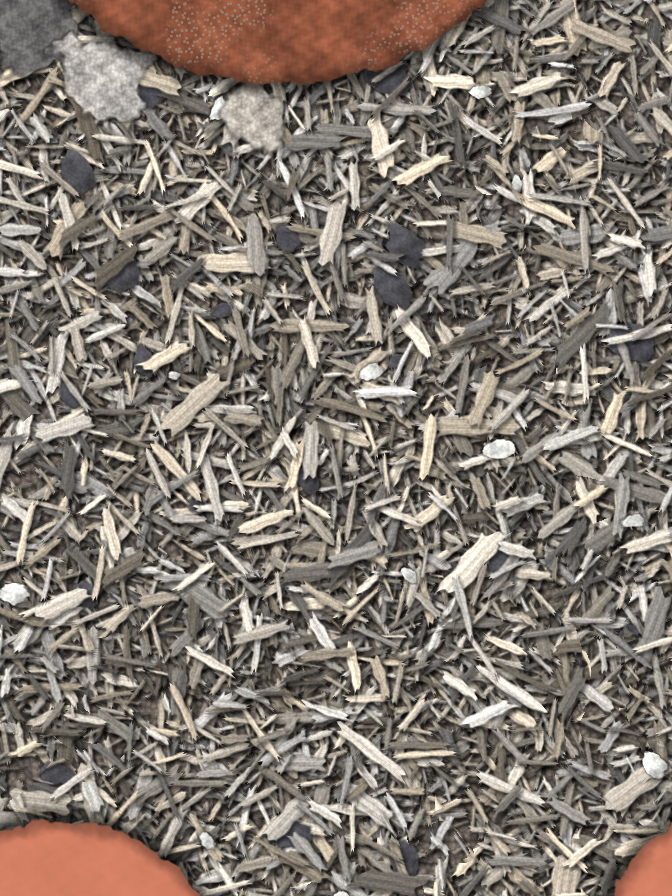
A Shadertoy shader for this texture:

```glsl
// Draws weathered wood-chip mulch with pebbles, pale crust and terracotta pot rims.

const float SOFT = 0.0022;
const vec2 LIGHT = vec2(-0.6, 0.8);
const vec3 SOIL = vec3(0.30, 0.265, 0.24);
const vec3 GREY_WOOD = vec3(1.0, 0.985, 0.965);
const vec3 TAN_WOOD = vec3(1.08, 0.98, 0.83);
const vec3 SLATE = vec3(0.23, 0.23, 0.25);
const vec3 PERLITE = vec3(0.86, 0.86, 0.84);
const vec3 CLAY = vec3(0.83, 0.50, 0.39);
const vec3 DIRTY_CLAY = vec3(0.56, 0.33, 0.24);

vec4 hash4(vec2 p) {
    vec4 q = fract(p.xyxy * vec4(0.1031, 0.1030, 0.0973, 0.1099));
    q += dot(q, q.wzxy + 33.33);
    return fract((q.xxyz + q.yzzw) * q.zywx);
}

mat2 turn(float a) {
    return mat2(cos(a), -sin(a), sin(a), cos(a));
}

float cover(float d) {
    return smoothstep(SOFT, -SOFT, d);
}

// Distance to the nearest scattered point.
float cellular(vec2 p) {
    vec2 id = floor(p);
    float nearest = 2.0;
    for (int k = 0; k < 9; k++) {
        vec2 cell = id + vec2(k % 3 - 1, k / 3 - 1);
        nearest = min(nearest, length(cell + hash4(cell).xy - p));
    }
    return nearest;
}

// Layered sines, about -1 to 1.
float waves(vec2 p) {
    float sum = 0.0, amp = 0.55;
    for (int k = 0; k < 4; k++) {
        sum += amp * sin(p.x + 1.6 * sin(p.y + float(k)));
        p = turn(1.1) * p * 1.9;
        amp *= 0.55;
    }
    return sum;
}

// Splinter with slanted, ragged, tapering ends.
float chipDistance(vec2 q, vec2 size, vec4 r) {
    q.y += (r.x - 0.5) * 0.12 * q.x * q.x / size.x;
    q.x += (r.y - 0.5) * 2.0 * q.y;
    float ragged = 0.07 * size.x * sin(5.0 * q.y / size.y + 40.0 * r.z);
    float taper = 1.0 - 0.75 * r.w * smoothstep(0.1, 1.0, abs(q.x / size.x + r.x - 0.5));
    taper += 0.12 * sin(7.0 * q.x / size.x + 30.0 * r.y);
    return max(abs(q.x) + ragged - size.x, abs(q.y) - size.y * taper);
}

vec3 layChips(vec3 col, vec2 p, float cellSize, float density, float bright, float seed) {
    vec2 id = floor(p / cellSize);
    for (int k = 0; k < 9; k++) {
        vec2 cell = id + vec2(k % 3 - 1, k / 3 - 1);
        vec4 r = hash4(cell + seed * 17.3 + 5.0);
        vec4 s = hash4(cell + seed * 31.7 + 90.0);
        if (s.x > density) continue;
        vec2 size = cellSize * mix(0.34, 0.82, r.z) * vec2(1.0, mix(0.10, 0.34, s.y * s.y));
        vec2 local = p - (cell + r.xy) * cellSize;
        mat2 spin = turn(6.283 * r.w);
        vec2 q = spin * local;
        vec2 lightDir = spin * LIGHT;
        float d = chipDistance(q, size, s.wzyx);
        float shade = chipDistance(q + lightDir * 0.005, size, s.wzyx);
        col *= 1.0 - 0.54 * smoothstep(0.007, -0.003, shade);
        // Wood tone, long grain and a lit edge.
        float tone = mix(0.30, 0.95, pow(s.z, 0.85)) * bright;
        float grain = waves(vec2(q.y * 560.0 + 20.0 * r.x, q.x * 22.0));
        float lit = lightDir.y * clamp(q.y / size.y, -1.0, 1.0);
        vec3 wood = mix(GREY_WOOD, TAN_WOOD, s.w) * tone * (1.0 + 0.16 * grain + 0.12 * lit);
        col = mix(col, wood, cover(d));
    }
    return col;
}

vec3 layPebbles(vec3 col, vec2 p, float cellSize, float density, vec3 tint, float seed) {
    vec2 id = floor(p / cellSize);
    for (int k = 0; k < 9; k++) {
        vec2 cell = id + vec2(k % 3 - 1, k / 3 - 1);
        vec4 r = hash4(cell + seed * 23.1);
        if (r.z > density) continue;
        vec2 local = p - (cell + r.xy) * cellSize;
        vec2 q = turn(6.283 * r.w) * local * vec2(1.0, 1.5);
        float radius = cellSize * mix(0.09, 0.25, r.w);
        float d = length(q) - radius * (1.0 + 0.28 * waves(q * 1.6 / radius + 9.0 * r.xy));
        col *= 1.0 - 0.45 * smoothstep(0.008, 0.0, d);
        float lit = dot(local, LIGHT) / radius;
        vec3 stone = tint * (1.0 + 0.2 * lit + 0.22 * waves(p * 120.0));
        col = mix(col, stone, cover(d));
    }
    return col;
}

vec3 layCrust(vec3 col, vec2 p, vec2 centre, float radius, vec3 tint) {
    float d = length(p - centre) - radius * (1.0 + 0.35 * waves(p * 38.0));
    float crumb = 0.16 * waves(p * 190.0) + 0.14 * waves(p * 55.0) - 0.25 * cellular(p * 170.0);
    vec3 crust = tint * (1.1 + crumb);
    return mix(col * (1.0 - 0.4 * smoothstep(0.012, 0.0, d)), crust, smoothstep(0.006, -0.006, d));
}

vec3 layPot(vec3 col, vec2 p, vec2 centre, float radius, vec3 clay, float dirt) {
    float d = length(p - centre) - radius + 0.006 * waves(p * 65.0);
    col *= 1.0 - 0.6 * smoothstep(0.03, 0.0, d);
    float specks = smoothstep(0.35, 0.15, cellular(p * 120.0)) * smoothstep(-0.1, 0.6, waves(p * 21.0));
    vec3 face = clay * (1.0 + dirt * (0.16 * waves(p * 40.0) + 0.12 * waves(p * 170.0)));
    face = mix(face, vec3(0.62, 0.56, 0.50), dirt * 0.7 * specks);
    return mix(col, face * (1.0 - 0.3 * smoothstep(-0.025, 0.0, d)), cover(d));
}

void mainImage(out vec4 fragColor, in vec2 fragCoord) {
    vec2 p = fragCoord / iResolution.x;
    float top = iResolution.y / iResolution.x;

    // Crumbly soil, then chips from the buried to the topmost.
    vec3 col = SOIL * (1.5 - cellular(p * 110.0) + 0.25 * waves(p * 60.0));
    float bare = smoothstep(0.25, 0.9, waves(p * 7.0 + 2.0));
    for (int i = 0; i < 11; i++) {
        float k = float(i) / 10.0;
        float cellSize = mix(0.030, 0.086, k * fract(float(i) * 0.618 + 0.3));
        float density = mix(0.95, 0.55, k) * (1.0 - 0.5 * bare);
        col = layChips(col, p, cellSize, density, mix(0.76, 1.03, k), float(i) + 1.0);
        if (i == 8) col = layPebbles(col, p, 0.15, 0.30, SLATE, 3.0);
    }
    col = layPebbles(col, p, 0.09, 0.06, PERLITE, 7.0);
    col *= 1.12 - 0.24 * cellular(p * 190.0);

    // Daylight lifts the dark tones.
    col = pow(max(col, 0.0), vec3(0.80));

    // Pale crust beside the pots.
    col = layCrust(col, p, vec2(0.04, top - 0.03), 0.075, vec3(0.42, 0.41, 0.41));
    col = layCrust(col, p, vec2(0.15, top - 0.115), 0.065, vec3(0.74, 0.72, 0.70));
    col = layCrust(col, p, vec2(0.38, top - 0.17), 0.045, vec3(0.74, 0.71, 0.67));

    col = layPot(col, p, vec2(0.417, top + 0.328), 0.453, DIRTY_CLAY, 1.0);
    col = layPot(col, p, vec2(0.087, -0.146), 0.257, CLAY, 0.12);
    col = layPot(col, p, vec2(1.16, -0.11), 0.27, CLAY, 0.12);
    fragColor = vec4(clamp(col, 0.0, 1.0), 1.0);
}
```
